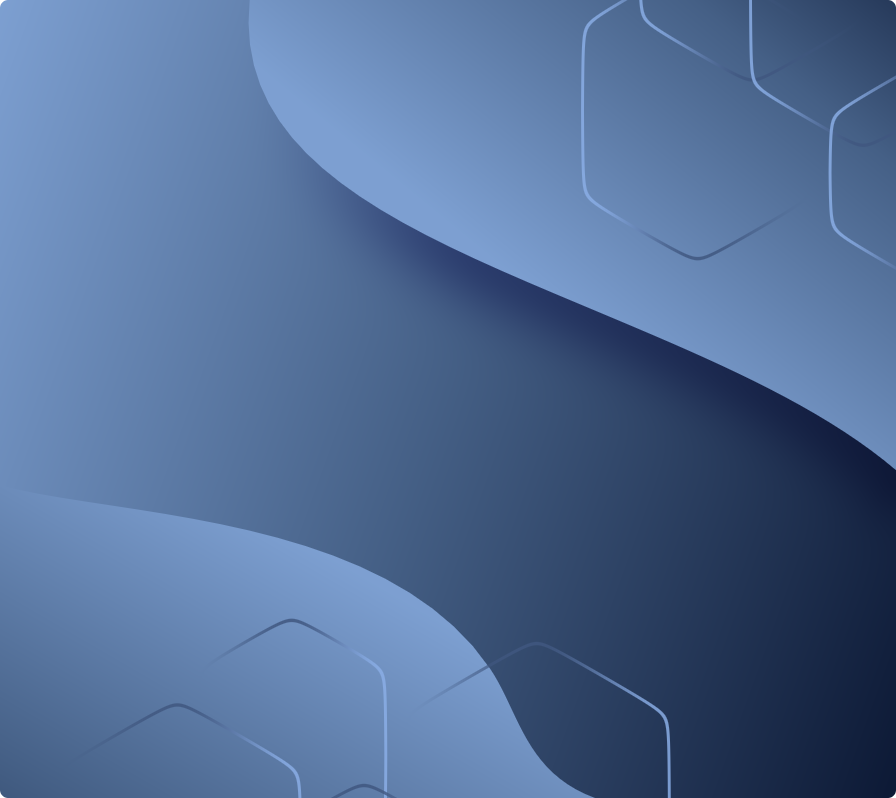
Give the GLSL for this background, as a Shadertoy shader.

```glsl
const vec2 CANVAS = vec2(768.0, 684.0);   // design grid stretched over the canvas
const vec3 LIGHT = vec3(0.49, 0.625, 0.82);
const vec3 MID = vec3(0.27, 0.375, 0.525);
const vec3 DARK = vec3(0.05, 0.10, 0.21);
const vec3 PAPER = vec3(1.0);
const vec3 LINE_LIGHT = vec3(0.54, 0.68, 0.90);
const vec3 LINE_DARK = vec3(0.25, 0.34, 0.50);
const vec3 SHADOW_TINT = vec3(0.61, 0.62, 0.80);
const float SHADOW_WIDTH = 42.0;
const float LINE_HALF_WIDTH = 1.25;
const float HEX_ROUNDING = 9.0;
const float HEX_SLOPE = 0.577;
const float CORNER_RADIUS = 7.0;
const int CURVE_STEPS = 20;

// Each wave edge is two joined cubic curves that run downwards
const vec2 UPPER_EDGE[7] = vec2[7](
    vec2(214, 684), vec2(200, 549), vec2(340, 489), vec2(500, 422),
    vec2(600, 380), vec2(700, 339), vec2(768, 281));
const vec2 LOWER_EDGE[7] = vec2[7](
    vec2(0, 268), vec2(100, 241), vec2(330, 244), vec2(420, 111),
    vec2(445, 74), vec2(450, 22), vec2(510, 0));

// Hexagons: centre, half width, half length of the upright sides
const int HEX_COUNT = 8;
const vec4 HEXAGONS[HEX_COUNT] = vec4[HEX_COUNT](
    vec4(598, 589, 99, 75), vec4(645, 741, 97, 75),
    vec4(740, 685, 97, 75), vec4(810, 536, 99, 50),
    vec4(250, 36, 81, 75), vec4(152, -51, 106, 75),
    vec4(312, -116, 99, 75), vec4(460, -3, 114, 75));

float saturate(float x) { return clamp(x, 0.0, 1.0); }

// Three-colour gradient; stops hold the positions of dark, mid and light
vec3 ramp(float s, vec3 stops) {
    vec3 low = mix(DARK, MID, saturate((s - stops.x) / (stops.y - stops.x)));
    return mix(low, LIGHT, saturate((s - stops.y) / (stops.z - stops.y)));
}

vec2 cubic(vec2 a, vec2 b, vec2 c, vec2 d, float t) {
    float u = 1.0 - t;
    return u * u * u * a + 3.0 * u * t * (u * b + t * c) + t * t * t * d;
}

// Signed distance to an edge, positive on its right; openSide applies past its ends
float edgeDistance(vec2 p, vec2 knots[7], float openSide) {
    float nearest = 1e9;
    float side = openSide;
    vec2 a = knots[0];
    for (int i = 1; i <= 2 * CURVE_STEPS; i++) {
        int k = i <= CURVE_STEPS ? 0 : 3;
        float t = float(i) / float(CURVE_STEPS) - float(k / 3);
        vec2 b = cubic(knots[k], knots[k + 1], knots[k + 2], knots[k + 3], t);
        vec2 e = b - a;
        vec2 v = p - a;
        nearest = min(nearest, length(v - e * saturate(dot(v, e) / dot(e, e))));
        if (p.y <= a.y && p.y > b.y) side = e.x * v.y > e.y * v.x ? 1.0 : -1.0;
        a = b;
    }
    return side * nearest;
}

float smoothMax(float a, float b, float k) {
    return 0.5 * (a + b + sqrt((a - b) * (a - b) + k * k));
}

float hexagonDistance(vec2 p, float halfWidth, float halfSide) {
    float x = sqrt(p.x * p.x + HEX_ROUNDING * HEX_ROUNDING);
    float roof = (abs(p.y) - halfSide + HEX_SLOPE * (x - halfWidth)) * 0.866;
    return smoothMax(abs(p.x) - halfWidth, roof, HEX_ROUNDING);
}

float roundedBoxDistance(vec2 p, vec2 halfSize, float r) {
    vec2 q = abs(p) - halfSize + r;
    return length(max(q, 0.0)) + min(max(q.x, q.y), 0.0) - r;
}

void mainImage(out vec4 fragColor, in vec2 fragCoord) {
    vec2 p = fragCoord / iResolution.xy * CANVAS;
    float pixel = CANVAS.y / iResolution.y;

    // Middle band, with the shadow under the upper wave
    vec3 color = ramp(dot(p - vec2(CANVAS.x, 0.0), vec2(-0.94, 0.34)), vec3(5, 485, 955));
    float upper = edgeDistance(p, UPPER_EDGE, -1.0);
    float depth = min(upper, 0.0) / SHADOW_WIDTH;
    float shadow = exp(-depth * depth) * smoothstep(200.0, 420.0, p.x);
    color *= mix(vec3(1.0), SHADOW_TINT, shadow);

    // Upper and lower waves
    vec3 upperColor = ramp(dot(p - CANVAS, vec2(-0.63, -0.77)), vec3(-90, 110, 390));
    color = mix(color, upperColor, saturate(0.5 + upper / pixel));
    float lower = -edgeDistance(p, LOWER_EDGE, 1.0);
    vec3 lowerColor = ramp(dot(p, vec2(0.5, 0.86)), vec3(-250, 30, 320));
    color = mix(color, lowerColor, saturate(0.5 + lower / pixel));

    // Hexagon outlines: bright on one side, dark in the middle, then fading away
    for (int i = 0; i < HEX_COUNT; i++) {
        vec4 hex = HEXAGONS[i];
        vec2 q = p - hex.xy;
        float brightSide = hex.y > 0.5 * CANVAS.y ? -1.0 : 1.0;
        float along = brightSide * q.x / hex.z;
        float outline = abs(hexagonDistance(q, hex.z, hex.w)) - LINE_HALF_WIDTH;
        float alpha = saturate(0.5 - outline / pixel) * smoothstep(-1.0, -0.1, along);
        vec3 lineColor = mix(LINE_DARK, LINE_LIGHT, smoothstep(0.05, 0.95, along));
        color = mix(color, lineColor, 0.85 * alpha);
    }

    // Rounded canvas corners
    float frame = roundedBoxDistance(p - 0.5 * CANVAS, 0.5 * CANVAS, CORNER_RADIUS);
    color = mix(color, PAPER, saturate(0.5 + frame / pixel));
    fragColor = vec4(color, 1.0);
}
```
